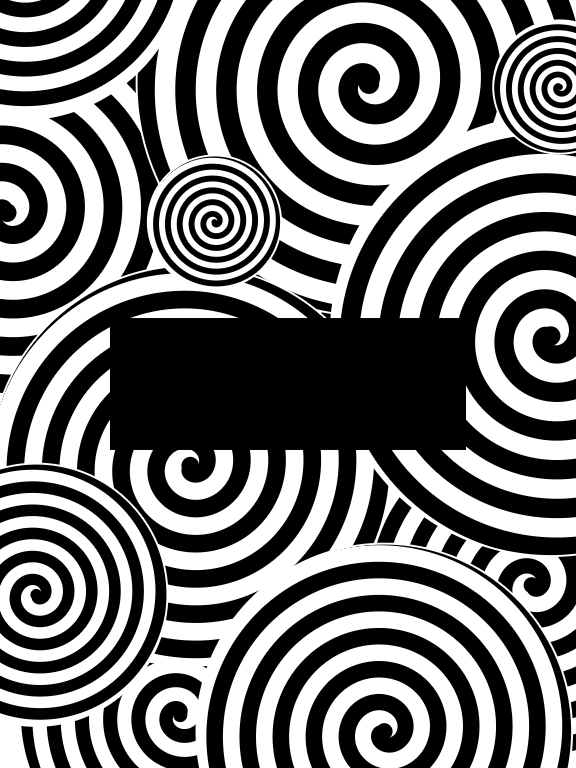
Write a WebGL 1 fragment shader that draws this pattern.

```glsl
precision highp float;
// Overlapping black and white spiral discs behind a solid black panel.
// Disc centres follow a low-discrepancy sequence and are painted back to
// front; each disc holds an Archimedean spiral and a thin white rim.

uniform vec2 u_resolution;

const vec3 INK = vec3(0.0);
const vec3 PAPER = vec3(1.0);

const float TAU = 6.2831853;
const vec2 SHEET = vec2(0.75, 1.0);           // layout area, height = 1
const vec2 PANEL_HALF = vec2(0.2318, 0.0859);

const int DISC_COUNT = 16;
const float LARGE_COUNT = 13.0;               // later discs are the small ones
const vec2 LARGE_RADIUS = vec2(0.20, 0.31);   // min, max
const vec2 SMALL_RADIUS = vec2(0.088, 0.172); // alternating
const float TURNS = 5.7;                      // spiral turns per disc
const float ARM_HALF = 0.25;                  // arm half width, in pitches
const float RIM = 0.0025;

const vec2 SCATTER_START = vec2(0.575, 0.28);
const vec2 SCATTER_STEP = vec2(0.7549, 0.5698);
const vec2 SCATTER_MARGIN = vec2(0.08);
const float JITTER = 0.02;

// Sine-free hash of one number to two values in 0..1
vec2 hash2(float n) {
    vec3 q = fract(vec3(n + 1.0) * vec3(0.1031, 0.1030, 0.0973));
    q += dot(q, q.yzx + 33.33);
    return fract((q.xx + q.yz) * q.zy);
}

vec2 discCentre(float index) {
    vec2 spot = fract(SCATTER_START + index * SCATTER_STEP);
    vec2 jitter = (hash2(index) - 0.5) * JITTER;
    return mix(-SCATTER_MARGIN, SHEET + SCATTER_MARGIN, spot) + jitter;
}

float discRadius(float index) {
    float large = mix(LARGE_RADIUS.x, LARGE_RADIUS.y, fract(index * 0.618));
    float small = mix(SMALL_RADIUS.y, SMALL_RADIUS.x, mod(index, 2.0));
    return index < LARGE_COUNT ? large : small;
}

// Approximate signed distance to the spiral arm, with a rounded inner end
float spiralDistance(vec2 q, float pitch, float turn) {
    float r = max(length(q), 1e-4);
    float phase = r / pitch - atan(q.y, q.x + 1e-6) / TAU + turn;
    float slope = length(vec2(1.0 / pitch, 1.0 / (TAU * r)));
    float arm = (ARM_HALF - abs(fract(phase) - 0.5)) / slope;
    return min(arm, r - ARM_HALF * pitch);
}

float boxDistance(vec2 q, vec2 halfSize) {
    vec2 d = abs(q) - halfSize;
    return length(max(d, 0.0)) + min(max(d.x, d.y), 0.0);
}

// Coverage of a shape whose inside is negative, one pixel soft
float coverage(float dist, float pixel) {
    return clamp(0.5 - dist / pixel, 0.0, 1.0);
}

void main() {
    float pixel = 1.0 / u_resolution.y;
    vec2 p = (gl_FragCoord.xy - 0.5 * u_resolution) * pixel + 0.5 * SHEET;
    float ink = 0.0;

    // Discs, back to front
    for (int i = 0; i < DISC_COUNT; i++) {
        float index = float(i);
        vec2 q = p - discCentre(index);
        float radius = discRadius(index);
        float edge = length(q) - radius;
        float arm = spiralDistance(q, radius / TURNS, hash2(index + 40.0).x);
        float discInk = coverage(max(arm, edge + RIM), pixel);
        ink = mix(ink, discInk, coverage(edge, pixel));
    }

    // Solid panel in the middle
    ink = max(ink, coverage(boxDistance(p - 0.5 * SHEET, PANEL_HALF), pixel));

    gl_FragColor = vec4(mix(PAPER, INK, ink), 1.0);
}
```
